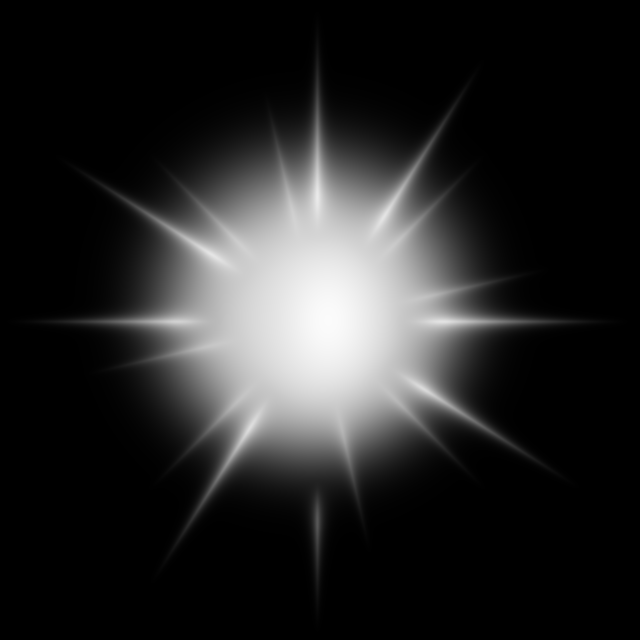
Reproduce this background procedurally as a WebGL 1 fragment shader.

```glsl
precision highp float;

uniform vec2 u_resolution;

const vec2 STAR_CENTER = vec2(-0.004, -0.0026);
const vec2 HOT_OFFSET = vec2(0.017, 0.002);
const vec2 HOT_SIZE = vec2(0.075, 0.105);
const float LONG_REACH = 0.49;
const float SHORT_REACH = 0.375;

// Light added on top of light without clipping
float screenBlend(float a, float b) {
  return 1.0 - (1.0 - a) * (1.0 - b);
}

// Soft plateau, taller above and wider on the left
float cloud(vec2 p, float radius, float level) {
  float dist = length(p);
  vec2 dir = p / max(dist, 0.0001);
  float edge = radius + 0.016 * dir.y - 0.009 * dir.x;
  return level * exp(-0.6 * pow(dist / edge, 4.0));
}

float ellipseGlow(vec2 p, vec2 size) {
  vec2 q = p / size;
  return exp(-dot(q, q));
}

// Needle that fades in near its start and tapers to its reach
float needle(vec2 p, vec2 dir, float start, float reach, float gain) {
  float along = dot(p, dir);
  float across = dot(p, vec2(-dir.y, dir.x));
  float taper = clamp(1.0 - along / reach, 0.0, 1.0);
  float width = 0.003 + 0.03 * taper * taper;
  float fade = smoothstep(start - 0.045, start + 0.035, along);
  float profile = exp(-sqrt(across * across + 0.000003) / width);
  return min(gain * pow(taper, 1.4) * fade * profile, 0.95);
}

vec2 heading(float degrees) {
  float a = radians(degrees);
  return vec2(cos(a), sin(a));
}

void main() {
  vec2 p = (gl_FragCoord.xy - 0.5 * u_resolution)
         / min(u_resolution.x, u_resolution.y) - STAR_CENTER;

  // Body and bright heart
  float light = cloud(p, 0.203, 0.86);
  light = screenBlend(light, 0.88 * ellipseGlow(p - HOT_OFFSET, HOT_SIZE));

  // Four quarter turns of two long and two short needles
  for (int i = 0; i < 4; i++) {
    float turn = 90.0 * float(i);
    vec2 axis = heading(turn);
    float axisStart = 0.17 + 0.12 * max(-axis.y, 0.0) + 0.025 * max(-axis.x, 0.0);
    light = screenBlend(light, needle(p, axis, axisStart, LONG_REACH, 1.9));
    light = screenBlend(light, needle(p, heading(turn + 57.6), 0.17, LONG_REACH, 1.8));
    light = screenBlend(light, needle(p, heading(turn + 45.0), 0.16, SHORT_REACH, 1.15));
    light = screenBlend(light, needle(p, heading(turn + 12.8), 0.16, SHORT_REACH, 1.15));
  }

  gl_FragColor = vec4(vec3(light), 1.0);
}
```
